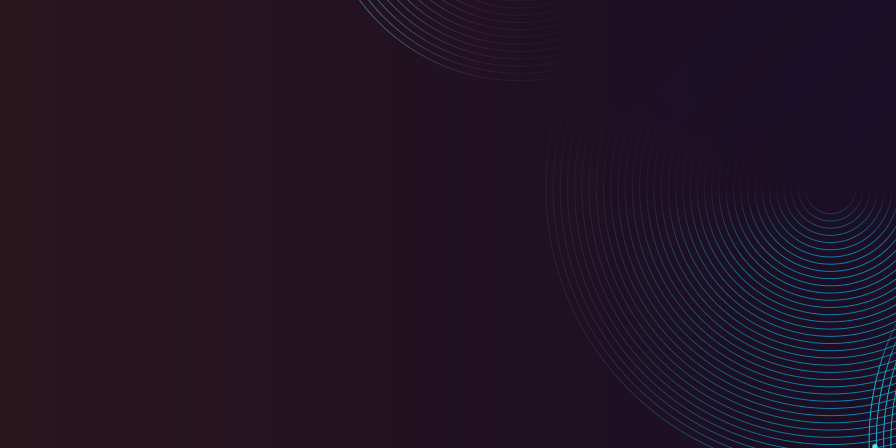
A Shadertoy shader for this background:

```glsl
// Box-filtered coverage of a thin line at distance d
float lineCoverage(float d, float halfWidth, float pixel) {
    return clamp(0.5 + (halfWidth - d) / pixel, 0.0, 1.0)
         - clamp(0.5 - (halfWidth + d) / pixel, 0.0, 1.0);
}

// Evenly spaced concentric rings, starting at an inner radius
float rings(vec2 p, vec2 center, float inner, float spacing, float count, float pixel) {
    float radius = length(p - center);
    float index = clamp(round((radius - inner) / spacing), 0.0, count - 1.0);
    return lineCoverage(abs(radius - inner - index * spacing), 0.00105, pixel);
}

// Diagonal bar with a soft lower end
float diagonalBar(vec2 p, float offset, float start, float pixel) {
    float across = abs(p.x - p.y + 1.0 - offset) * 0.7071;
    float along = (p.x + p.y) * 0.7071;
    return smoothstep(pixel, -pixel, across - 0.044)
         * smoothstep(start, start + 0.3, along);
}

void mainImage(out vec4 fragColor, in vec2 fragCoord) {
    float pixel = 1.0 / iResolution.y;
    vec2 p = fragCoord * pixel;
    p.x *= 2.0 * iResolution.y / iResolution.x;

    // Even horizontal gradient from maroon to deep violet
    vec3 maroon = vec3(0.163, 0.082, 0.111);
    vec3 violet = vec3(0.102, 0.057, 0.145);
    vec3 color = mix(maroon, violet, clamp(p.x / 1.9, 0.0, 1.0));

    // Faint diagonal bars in the upper right
    for (int i = 0; i < 3; i++) {
        float n = float(i);
        float bar = diagonalBar(p, 1.73 + 0.225 * n, 1.42 + 0.10 * n, pixel);
        color = mix(color, vec3(0.110, 0.062, 0.172), 0.6 * bar);
    }

    vec3 cyan = vec3(0.04, 0.62, 0.82);
    vec3 mauve = vec3(0.30, 0.24, 0.34);

    // Large ring set, bright below its center and pale at the left
    vec2 center = vec2(1.854, 0.579);
    float ring = rings(p, center, 0.056, 0.0161, 37.0, pixel);
    float glow = smoothstep(-0.01, 0.16, center.y - p.y) * smoothstep(1.2, 1.9, p.x);
    float haze = 0.32 * smoothstep(0.82, 0.48, p.y);
    haze *= mix(1.0, smoothstep(1.85, 1.35, p.x), smoothstep(0.5, 0.62, p.y));
    color = mix(color, mauve, ring * haze * (1.0 - glow));
    color = mix(color, cyan, ring * glow * 0.82);

    // Upper ring set, fading toward the right
    float upper = rings(p, vec2(1.159, 1.263), 0.20, 0.0162, 16.0, pixel);
    float upperFade = smoothstep(1.25, 0.78, p.x);
    vec3 upperColor = mix(mauve, vec3(0.25, 0.55, 0.68), smoothstep(1.1, 0.82, p.x));
    color = mix(color, upperColor, upper * (0.12 + 0.6 * upperFade) * smoothstep(1.32, 1.22, p.x));

    // Arcs entering from the lower right
    float corner = rings(p, vec2(2.536, 0.016), 0.515, 0.0162, 6.0, pixel);
    color = mix(color, vec3(0.06, 0.72, 0.85), corner * smoothstep(0.36, 0.12, p.y));

    // Small bright node on the outer arc
    float node = length(p - vec2(1.953, 0.003));
    color = mix(color, vec3(0.35, 0.90, 0.92), smoothstep(pixel, -pixel, node - 0.006));

    fragColor = vec4(color, 1.0);
}
```
